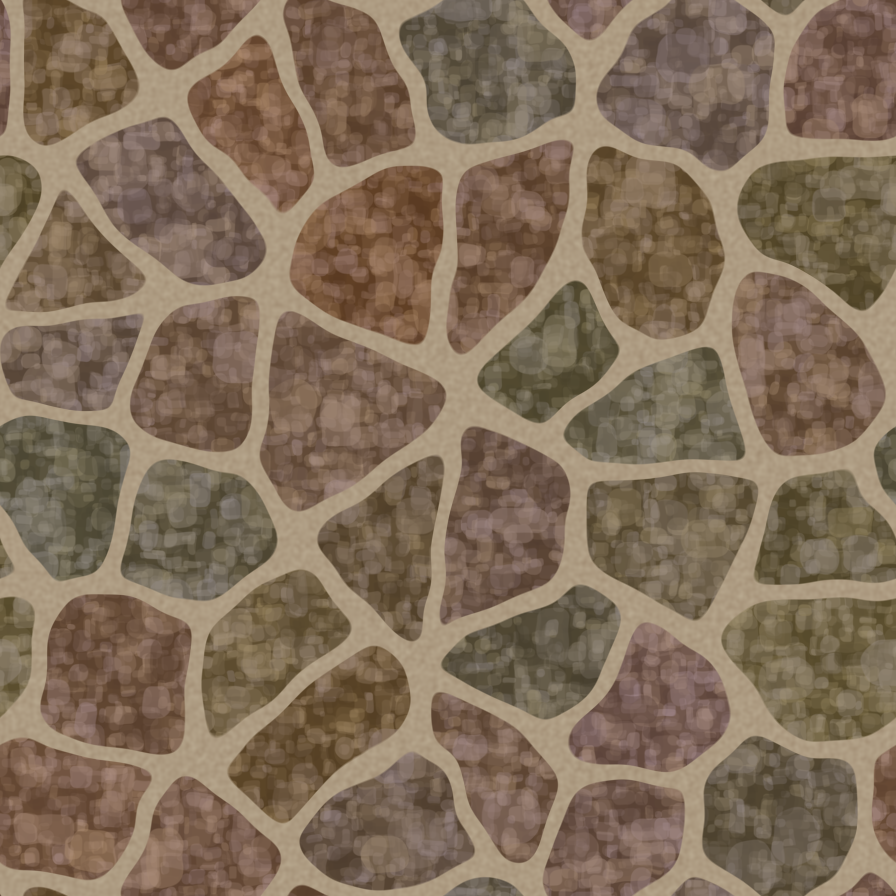
Give the GLSL for this pattern, as a WebGL 2 fragment shader.

```glsl
#version 300 es
precision highp float;
// Seamless crazy paving: mottled brown stones set in pale sandy mortar.

#define STONES 6.0           // stones across the tile
#define JITTER 0.82          // irregularity of the stone layout
#define JOINT 0.056          // half width of the mortar, in stone cells
#define ROUNDING 18.0        // higher gives sharper stone corners
#define WARP vec2(0.024, 0.016) // broad and fine waviness of the joints
#define BLOB_LAYERS 5        // mottling layers, from fine to coarse
#define MORTAR vec3(0.68, 0.61, 0.51)
#define STONE_BASE vec3(0.36, 0.285, 0.20)
#define BLOB_TAN vec3(0.64, 0.55, 0.42)
#define BLOB_LILAC vec3(0.62, 0.55, 0.56)
#define BLOB_DARK vec3(0.32, 0.25, 0.18)

uniform vec2 u_resolution;
out vec4 fragColor;

// Three random values per lattice cell, wrapping after `period` cells.
vec3 hash3(vec2 cell, float period, float seed) {
    uvec3 v = uvec3(vec3(mod(cell + 0.5, period), seed));
    v = v * 1664525u + 1013904223u;
    v.x += v.y * v.z; v.y += v.z * v.x; v.z += v.x * v.y;
    v ^= v >> 16u;
    v.x += v.y * v.z; v.y += v.z * v.x; v.z += v.x * v.y;
    return vec3(v >> 16u) / 65535.0;
}

float cornerSlope(vec2 cell, vec2 offset, vec2 f, float period, float seed) {
    vec2 gradient = hash3(cell + offset, period, seed).xy * 2.0 - 1.0;
    return dot(gradient, f - offset);
}

// Periodic gradient noise over the unit tile.
float noise(vec2 uv, float period, float seed) {
    vec2 p = uv * period, cell = floor(p), f = p - cell;
    vec2 w = f * f * f * (f * (f * 6.0 - 15.0) + 10.0);
    vec2 e = vec2(0.0, 1.0);
    return mix(mix(cornerSlope(cell, e.xx, f, period, seed),
                   cornerSlope(cell, e.yx, f, period, seed), w.x),
               mix(cornerSlope(cell, e.xy, f, period, seed),
                   cornerSlope(cell, e.yy, f, period, seed), w.x), w.y);
}

vec2 noise2(vec2 uv, float period, float seed) {
    return vec2(noise(uv, period, seed), noise(uv, period, seed + 1.0));
}

vec2 stoneSite(vec2 cell) {
    return cell + 0.5 + JITTER * (hash3(cell, STONES, 1.0).xy - 0.5);
}

// Rounded distance to the nearest joint centre; also yields the stone's cell.
float jointDistance(vec2 p, out vec2 stone) {
    vec2 home = floor(p), toSite = vec2(0.0);
    float nearest = 1e3;
    for (int y = -1; y <= 1; y++)
    for (int x = -1; x <= 1; x++) {
        vec2 cell = home + vec2(x, y), r = stoneSite(cell) - p;
        if (dot(r, r) < nearest) {
            nearest = dot(r, r);
            toSite = r;
            stone = cell;
        }
    }
    float sum = 0.0;
    for (int y = -2; y <= 2; y++)
    for (int x = -2; x <= 2; x++) {
        if (x == 0 && y == 0) continue;
        vec2 r = stoneSite(stone + vec2(x, y)) - p;
        float d = dot(0.5 * (toSite + r), normalize(r - toSite));
        sum += exp(-ROUNDING * d);
    }
    return -log(sum) / ROUNDING;
}

float roundedBox(vec2 p, vec2 halfSize, float radius) {
    vec2 q = abs(p) - halfSize + radius;
    return length(max(q, 0.0)) + min(max(q.x, q.y), 0.0) - radius;
}

// Lays one layer of translucent rounded patches over the colour.
vec3 addBlobs(vec3 color, vec2 uv, float count, float seed, float soft) {
    vec2 p = uv * count, home = floor(p);
    for (int y = -1; y <= 1; y++)
    for (int x = -1; x <= 1; x++) {
        vec2 cell = home + vec2(x, y);
        vec3 place = hash3(cell, count, seed);
        vec3 shape = hash3(cell, count, seed + 1.0);
        vec3 look = hash3(cell, count, seed + 2.0);
        vec2 halfSize = mix(vec2(0.18), vec2(0.6), shape.xy);
        float radius = min(halfSize.x, halfSize.y) * mix(0.5, 1.0, shape.z);
        float d = roundedBox(p - cell - place.xy, halfSize, radius) / count;
        vec3 tone = look.x < 0.28 ? BLOB_DARK : mix(BLOB_TAN, BLOB_LILAC, look.y);
        float alpha = mix(0.1, 0.42, look.z);
        color = mix(color, tone, alpha * (1.0 - smoothstep(-soft, soft, d)));
    }
    return color;
}

void main() {
    vec2 uv = gl_FragCoord.xy / u_resolution;
    float soft = 1.0 / min(u_resolution.x, u_resolution.y);

    // Stone layout with wavy joints
    vec2 bent = uv + WARP.x * noise2(uv, 7.0, 10.0) + WARP.y * noise2(uv, 15.0, 12.0);
    vec2 stone;
    float edge = (jointDistance(bent * STONES, stone) - JOINT) / STONES;

    // Mottled stone, tinted individually
    vec3 stoneColor = STONE_BASE;
    vec2 blobUv = uv + 0.005 * noise2(uv, 40.0, 14.0);
    for (int i = 0; i < BLOB_LAYERS; i++) {
        float count = 18.0 + 12.0 * float(BLOB_LAYERS - 1 - i);
        stoneColor = addBlobs(stoneColor, blobUv, count, 20.0 + 3.0 * float(i), soft);
    }
    vec3 tint = hash3(stone, STONES, 2.0) - 0.5;
    stoneColor += tint.x * vec3(0.07, -0.03, 0.0) + tint.y * vec3(-0.01, 0.0, 0.07) + tint.z * 0.04;

    // Fine sandy mortar
    float grain = noise(uv, 160.0, 16.0) + 0.7 * noise(uv, 90.0, 17.0);
    vec3 mortarColor = MORTAR + grain * vec3(0.05, 0.06, 0.06);

    fragColor = vec4(mix(mortarColor, stoneColor, smoothstep(-soft, soft, edge)), 1.0);
}
```
